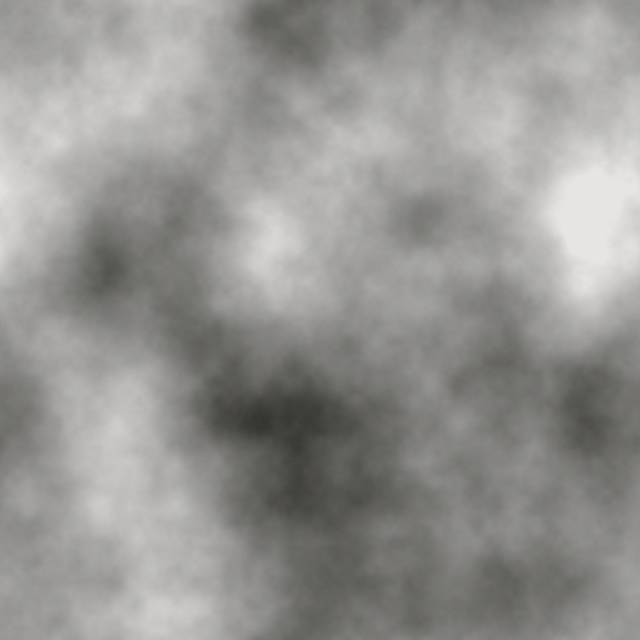
This texture is drawn by a Shadertoy shader. Its source:

```glsl
// Soft grey storm clouds: seamless fractal value noise over a broad light-to-dark drift.

const vec3  SHADOW        = vec3(0.20, 0.198, 0.184);
const vec3  HIGHLIGHT     = vec3(0.90, 0.897, 0.89);
const float MEAN_TONE     = 0.55;                     // 0 = shadow, 1 = highlight
const float CLOUD_GAIN    = 0.73;                     // contrast of the fractal noise
const vec3  DRIFT_GAIN    = vec3(0.037, 0.09, 0.12);  // waves along x, x + y and x - y
const vec3  DRIFT_PEAK    = vec3(0.06, 0.34, 0.18);   // where each wave is brightest
const vec2  CLOUD_SHIFT   = vec2(0.685, 0.615);
const vec2  OCTAVE_SHIFT  = vec2(0.137, 0.291);       // keeps the lattices from lining up
const int   BASE_BITS     = 2;                        // coarsest lattice has 2^bits cells
const int   OCTAVES       = 7;
const float PERSISTENCE   = 0.5;
const float TAU           = 6.2831853;

// Shuffles the cells of a wrapping lattice: each level occurs exactly once,
// so every octave averages to zero. Returns -0.5 to 0.5.
float latticeLevel(ivec2 cell, int bits) {
    int size = 1 << bits;
    cell &= size - 1;
    uint count = uint(size * size);
    uint k = uint(cell.x + size * cell.y);
    for (int i = 0; i < bits; i++) {
        k = (k * 40503u + 27973u) & (count - 1u);
        k ^= k >> uint(bits);
    }
    return (float(k) + 0.5) / float(count) - 0.5;
}

float tiledNoise(vec2 uv, int bits) {
    vec2 p = uv * float(1 << bits);
    ivec2 cell = ivec2(floor(p));
    vec2 f = fract(p);
    f = f * f * (3.0 - 2.0 * f);
    float bottom = mix(latticeLevel(cell, bits),
                       latticeLevel(cell + ivec2(1, 0), bits), f.x);
    float top    = mix(latticeLevel(cell + ivec2(0, 1), bits),
                       latticeLevel(cell + ivec2(1, 1), bits), f.x);
    return mix(bottom, top, f.y);
}

float clouds(vec2 uv) {
    float sum = 0.0;
    float amplitude = 1.0;
    for (int i = 0; i < OCTAVES; i++) {
        sum += amplitude * tiledNoise(uv + float(i) * OCTAVE_SHIFT, BASE_BITS + i);
        amplitude *= PERSISTENCE;
    }
    return sum;
}

void mainImage(out vec4 fragColor, in vec2 fragCoord) {
    vec2 uv = fragCoord / iResolution.xy;

    // Whole waves per axis keep the drift seamless
    vec3 along = vec3(uv.x, uv.x + uv.y, uv.x - uv.y);
    float drift = dot(DRIFT_GAIN, cos(TAU * (along - DRIFT_PEAK)));
    float tone = MEAN_TONE + drift + CLOUD_GAIN * clouds(uv - CLOUD_SHIFT);

    fragColor = vec4(mix(SHADOW, HIGHLIGHT, clamp(tone, 0.0, 1.0)), 1.0);
}
```
